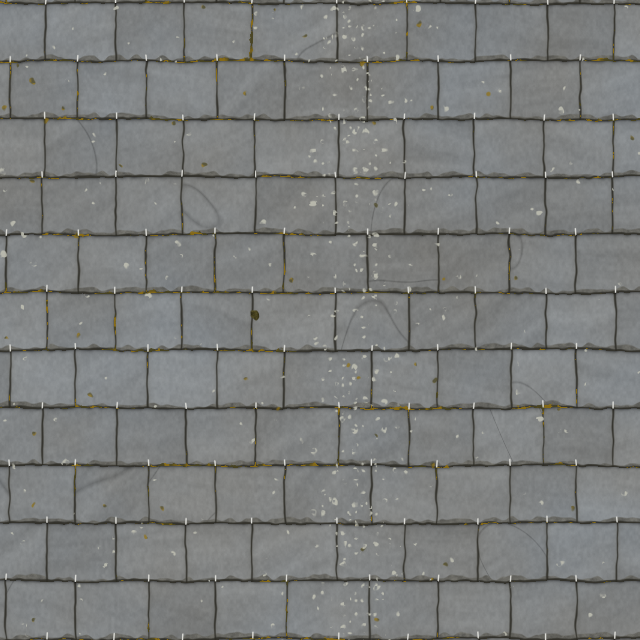
Reproduce this texture procedurally as a Shadertoy shader.

```glsl
const float ROWS = 11.08;     // courses over the canvas height
const float PITCH = 0.1087;   // width of a common slate
const float EXTRA = 0.0215;   // added width of the one broad slate per course

const vec3 SLATE = vec3(0.505, 0.515, 0.517);
const vec3 DIRT = vec3(0.36, 0.355, 0.33);
const vec3 GAP = vec3(0.17, 0.165, 0.14);
const vec3 OLIVE = vec3(0.29, 0.27, 0.13);
const vec3 YELLOW = vec3(0.56, 0.44, 0.08);
const vec3 ORANGE = vec3(0.80, 0.52, 0.06);
const vec3 LICHEN = vec3(0.74, 0.74, 0.69);
const vec3 METAL = vec3(0.86, 0.86, 0.84);

float hash(vec2 p) {
    vec3 q = fract(p.xyx * vec3(0.1031, 0.1030, 0.0973));
    q += dot(q, q.yzx + 33.33);
    return fract((q.x + q.y) * q.z);
}

float noise(vec2 p) {
    vec2 i = floor(p), f = fract(p);
    f = f * f * (3.0 - 2.0 * f);
    return mix(mix(hash(i), hash(i + vec2(1, 0)), f.x),
               mix(hash(i + vec2(0, 1)), hash(i + vec2(1, 1)), f.x), f.y);
}

float fbm(vec2 p) {
    float sum = 0.0, amp = 0.533;
    for (int i = 0; i < 4; i++) {
        sum += amp * noise(p);
        p = p * 2.03 + 17.3;
        amp *= 0.5;
    }
    return sum;
}

// 1 inside the distance r, 0 outside, blurred by soft
float cover(float d, float r, float soft) {
    return 1.0 - smoothstep(r - soft, r + soft, d);
}

// Position of joint k; courses are staggered by half a slate
float jointX(float row, float k) {
    float stagger = 1.0 - mod(row + step(3.0, row), 2.0);
    float jitter = (hash(vec2(row + 5.0, mod(k, 9.0))) - 0.5) * 0.008;
    return mix(0.0125, 0.070, stagger) + k * PITCH
         + EXTRA * step(4.5 - stagger, k) + jitter;
}

// Left joint, right joint and index of the slate at x
vec3 slateAt(float x, float row) {
    float id = -1.0;
    for (float k = 0.0; k < 10.0; k++)
        if (jointX(row, k) <= x) id = k;
    return vec3(jointX(row, id), jointX(row, id + 1.0), id);
}

// Scattered round patches, one candidate per grid cell
float spots(vec2 p, float cells, float density, float radius, float soft) {
    vec2 g = p * cells, id = floor(g);
    vec2 centre = 0.35 + 0.3 * vec2(hash(id + 3.1), hash(id + 8.7));
    float r = radius * (0.5 + 0.5 * hash(id + 5.3));
    return step(hash(id + 1.9), density) * cover(length(fract(g) - centre), r, soft * cells);
}

// Stone face: layered streaks, fine grain and an occasional crack
vec3 slateFace(vec2 p, vec2 tile, float soft) {
    float rnd = hash(tile + 2.0), a = (hash(tile + 11.0) - 0.3) * 1.1;
    vec2 q = mat2(cos(a), -sin(a), sin(a), cos(a)) * p;
    float bend = noise(p * 9.0 + rnd * 40.0) * 0.03;
    float streak = fbm(vec2(q.x * 5.0, (q.y + bend) * 50.0) + rnd * 60.0) - 0.5;
    float grain = fbm(p * vec2(210.0, 150.0)) - 0.5;
    float cloud = fbm(p * 7.0 + 4.0) - 0.5;
    float tone = 1.0 + (rnd - 0.5) * 0.07 + streak * 0.16 + grain * 0.13 + cloud * 0.10;
    float crack = cover(abs(noise(q * vec2(13.0, 7.0) + rnd * 30.0) - 0.5), 0.006, soft * 12.0);
    tone -= 0.22 * crack * step(0.82, hash(tile + 23.0));
    return SLATE * tone + vec3(-0.006, 0.0, 0.008) * (cloud * 4.0);
}

void mainImage(out vec4 fragColor, in vec2 fragCoord) {
    vec2 p = fragCoord / iResolution.xy;
    float px = 1.0 / iResolution.y;
    float rough = noise(p * 100.0) - 0.5;

    // Course and slate layout with uneven borders
    float v = 1.0 - p.y - 0.0065 + (noise(p * vec2(14.0, 11.0)) - 0.5) * 0.004 + rough * 0.0025;
    float row = floor(v * ROWS), f = fract(v * ROWS);
    float x = p.x + (noise(p * vec2(20.0, 45.0)) - 0.5) * 0.003 + rough * 0.001;
    vec3 slate = slateAt(x, row);
    vec2 tile = vec2(slate.z, row + 3.0);
    float side = min(x - slate.x, slate.y - x);
    float below = (1.0 - f) / ROWS, above = f / ROWS;

    vec3 col = slateFace(p, tile, px);

    // Pale run-off stain
    float stain = exp(-pow((p.x - 0.525) / 0.022, 2.0));
    col += 0.045 * stain * (fbm(p * vec2(60.0, 9.0)) - 0.2);

    // Dirt, chipped lower edge, joints and cast shadow
    col = mix(col, DIRT, 0.45 * exp(-side / 0.003));
    float chip = 0.002 + 0.009 * noise(vec2(p.x * 75.0, row * 7.0));
    col = mix(col, DIRT * (0.75 + 0.6 * fbm(p * 160.0)), 0.8 * cover(below, chip, px));
    float jointWidth = 0.0007 + 0.0011 * noise(p * vec2(9.0, 30.0));
    col = mix(col, GAP, 0.85 * cover(side, jointWidth, px));
    col = mix(col, GAP, 0.85 * cover(below, 0.0018 + 0.002 * noise(p * 55.0), px));
    col *= 1.0 - 0.45 * exp(-above / 0.0022);

    // Moss along edges, specks and one thick clump
    float near = max(exp(-below / 0.006), 0.85 * exp(-side / 0.003));
    float growth = 0.55 * fbm(p * 110.0) + 0.45 * noise(p * vec2(16.0, 11.0) + 7.0);
    float moss = smoothstep(-0.03, 0.04, growth - 1.02 + 0.5 * near);
    vec2 ragged = p + 0.005 * vec2(noise(p * 130.0), noise(p * 130.0 + 31.0));
    moss = max(moss, 0.8 * spots(ragged, 45.0, 0.025, 0.18, px));
    vec3 mossColor = mix(OLIVE, YELLOW, smoothstep(0.35, 0.7, noise(p * 150.0 + 9.0)));
    col = mix(col, mossColor, 0.88 * moss);
    float clump = cover(length(ragged - vec2(0.401, 0.510)), 0.007, px);
    col = mix(col, OLIVE * (0.4 + fbm(p * 200.0)), clump);
    col = mix(col, ORANGE, spots(ragged + 0.37, 19.0, 0.008, 0.13, px));

    // Pale lichen gathered in a vertical belt
    float belt = 0.012 + 0.24 * exp(-pow((p.x - 0.56) / 0.055, 2.0));
    float lichen = max(spots(ragged, 62.0, belt, 0.30, px), spots(ragged + 0.53, 95.0, belt, 0.27, px));
    col = mix(col, LICHEN, lichen * smoothstep(0.2, 0.6, noise(p * 230.0)) * 0.9);

    // Metal hooks above the joints of the next course
    vec3 next = slateAt(p.x, row + 1.0);
    float lean = (hash(tile + 41.0) - 0.5) * 0.2 * below;
    float hookX = min(abs(p.x - next.x + lean), abs(next.y - p.x - lean));
    float hook = cover(hookX, 0.0011, px * 0.7) * cover(abs(below - 0.0055), 0.0050, px);
    col = mix(col, METAL, hook);

    fragColor = vec4(clamp(col, 0.0, 1.0), 1.0);
}
```
